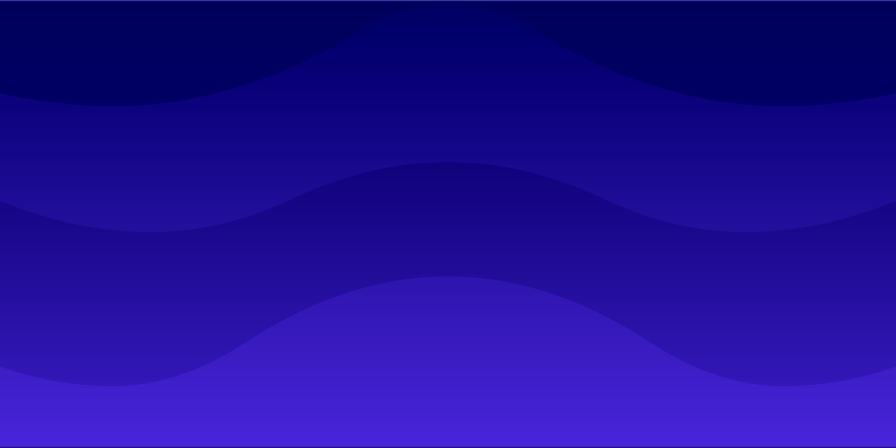
This background is drawn by a WebGL 2 fragment shader. Its source:

```glsl
#version 300 es
precision highp float;
// Layered indigo waves: four vertical gradients stacked from top to bottom,
// divided by mirrored curves. Each curve is made of smoothly joined parabolas
// running from a central crest down to a trough and up again to the side.

uniform vec2 u_resolution;
out vec4 fragColor;

// Curves: crest height, trough height, height at the side (measured from the top)
#define UPPER_HEIGHTS  vec3(0.005, 0.237, 0.208)
#define MIDDLE_HEIGHTS vec3(0.362, 0.518, 0.448)
#define LOWER_HEIGHTS  vec3(0.617, 0.862, 0.818)
// Curves: inflection and trough distance from the centre line
#define UPPER_SPANS  vec2(0.091, 0.374)
#define MIDDLE_SPANS vec2(0.174, 0.331)
#define LOWER_SPANS  vec2(0.227, 0.374)
// Thin lines along the top and bottom edges
#define EDGE_WIDTH 0.0026
#define TOP_EDGE_COLOR    vec3(0.22, 0.22, 0.64)
#define BOTTOM_EDGE_COLOR vec3(0.14, 0.07, 0.50)

// Height of a mirrored wave at distance d from the centre line
float waveHeight(float d, vec3 heights, vec2 spans) {
    float crest = heights.x, trough = heights.y, side = heights.z;
    float slope = 2.0 * (trough - crest) / spans.y;
    if (d < spans.x) return crest + slope * d * d / (2.0 * spans.x);
    float t = d - spans.y;
    float inner = slope / (2.0 * (spans.y - spans.x));
    float outer = (trough - side) / pow(0.5 - spans.y, 2.0);
    return trough - (t < 0.0 ? inner : outer) * t * t;
}

// Antialiased coverage of everything below the wave
float belowWave(vec2 p, vec3 heights, vec2 spans) {
    float d = abs(p.x - 0.5);
    float h = waveHeight(d, heights, spans);
    float step1 = 1.0 / u_resolution.x;
    float slope = (waveHeight(d + step1, heights, spans) - h) * u_resolution.y;
    float distancePx = (p.y - h) * u_resolution.y / sqrt(1.0 + slope * slope);
    return clamp(distancePx + 0.5, 0.0, 1.0);
}

// Linear gradient over the full height, clipped at black
vec3 verticalGradient(float y, vec3 top, vec3 bottom) {
    return max(mix(top, bottom, y), 0.0);
}

// Share of the current pixel covered by an edge line
float edgeCoverage(float distanceToEdge) {
    return clamp((EDGE_WIDTH - distanceToEdge) * u_resolution.y + 0.5, 0.0, 1.0);
}

void main() {
    vec2 p = gl_FragCoord.xy / u_resolution;
    p.y = 1.0 - p.y;

    // Gradients of the four layers
    vec3 night  = verticalGradient(p.y, vec3(-0.04, -0.04, 0.355), vec3(0.10, 0.05, 0.53));
    vec3 dusk   = verticalGradient(p.y, vec3(-0.022, -0.035, 0.385), vec3(0.288, 0.15, 0.835));
    vec3 indigo = verticalGradient(p.y, vec3(-0.04, -0.055, 0.307), vec3(0.24, 0.115, 0.787));
    vec3 violet = verticalGradient(p.y, vec3(0.01, -0.025, 0.39), vec3(0.285, 0.145, 0.86));

    // Stack the layers downwards
    vec3 color = mix(night, dusk, belowWave(p, UPPER_HEIGHTS, UPPER_SPANS));
    color = mix(color, indigo, belowWave(p, MIDDLE_HEIGHTS, MIDDLE_SPANS));
    color = mix(color, violet, belowWave(p, LOWER_HEIGHTS, LOWER_SPANS));

    // Edge lines
    color = mix(color, TOP_EDGE_COLOR, edgeCoverage(p.y));
    color = mix(color, BOTTOM_EDGE_COLOR, edgeCoverage(1.0 - p.y));

    fragColor = vec4(color, 1.0);
}
```
